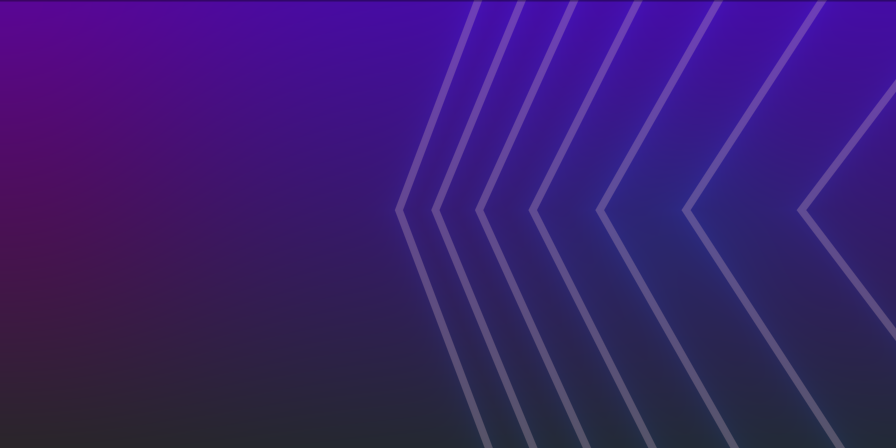
This background is drawn by a WebGL 2 fragment shader. Its source:

```glsl
#version 300 es
precision highp float;
// Violet dusk gradient crossed by glowing chevrons that widen to the right.

uniform vec2 u_resolution;
out vec4 fragColor;

const int CHEVRONS = 7;

// Soft elliptical spot, 1 at its center.
float spot(vec2 p, vec2 center, vec2 radius) {
    vec2 q = (p - center) / radius;
    return exp(-dot(q, q));
}

// Distance to the nearest chevron; the tips follow a perspective spacing.
float chevronDistance(vec2 p) {
    float spread = 1.0 + 0.424 * abs(p.y - 0.531);
    float nearest = 10.0;
    for (int i = 0; i < CHEVRONS; i++) {
        float tip = 1.0 / (1.123 - 0.094 * float(i));
        float slope = 0.424 * tip;
        float d = abs(p.x - tip * spread) / sqrt(1.0 + slope * slope);
        nearest = min(nearest, d);
    }
    return nearest;
}

vec3 background(vec2 p) {
    vec3 color = mix(vec3(0.145, 0.155, 0.18), vec3(0.27, 0.045, 0.65), p.y);
    // Warm tint on the left edge, cool tint in the lower right
    color += vec3(0.08, -0.035, -0.08) * spot(p, vec2(0.0, 0.55), vec2(0.5, 0.45));
    color += vec3(0.05, -0.01, -0.03) * spot(p, vec2(0.0, 1.0), vec2(0.6, 0.3));
    color += vec3(-0.01, 0.01, 0.03) * spot(p, vec2(1.8, 0.0), vec2(0.9, 0.3));
    // Blue haze behind the chevrons
    color += vec3(-0.035, 0.045, 0.03) * spot(p, vec2(1.5, 0.53), vec2(0.32, 0.24));
    return color;
}

void main() {
    vec2 p = gl_FragCoord.xy / u_resolution.y;
    float pixel = 1.0 / u_resolution.y;
    vec3 color = background(p);

    // Chevron glow and translucent stroke
    float d = chevronDistance(p);
    color += vec3(0.0, 0.025, 0.085) * exp(-d / 0.028);
    float stroke = 1.0 - smoothstep(-0.75 * pixel, 0.75 * pixel, d - 0.0085);
    color = mix(color, vec3(0.82, 0.68, 0.72), 0.29 * stroke);

    // Thin shaded rim along the top
    color *= 1.0 - 0.35 * smoothstep(0.994, 0.999, p.y);
    fragColor = vec4(color, 1.0);
}
```
